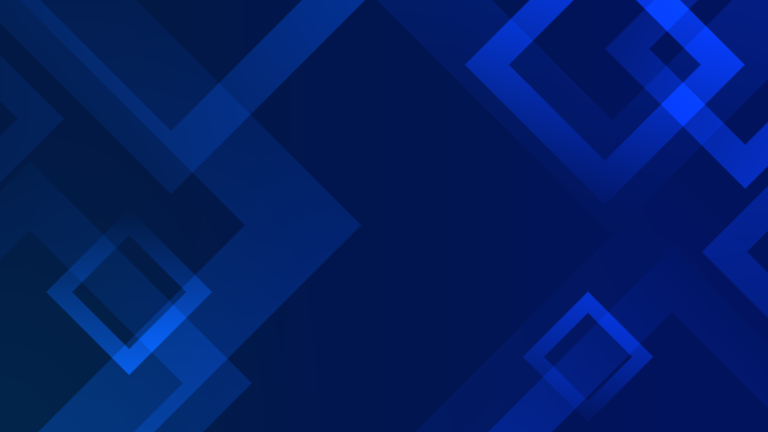
Reproduce this background procedurally as a WebGL 1 fragment shader.

```glsl
precision highp float;
// Translucent square frames, turned by 45 degrees, over a dark navy gradient.
// Each frame is a band of diamond (L1) distance whose light fades linearly
// along its own direction; the bands add up to brighter overlaps.

uniform vec2 u_resolution;

// Base gradient
const vec3 NAVY_LEFT   = vec3(0.008, 0.098, 0.270);
const vec3 NAVY_CENTER = vec3(0.004, 0.086, 0.310);
const vec3 NAVY_RIGHT  = vec3(0.006, 0.075, 0.365);
const vec3 TEAL_CORNER = vec3(0.000, 0.040, 0.020);

// Light added by the frames on each side
const vec3 AZURE  = vec3(0.020, 0.220, 0.560);
const vec3 COBALT = vec3(0.020, 0.165, 0.620);

const float EDGE_PIXELS = 1.4;

// Light of one frame: a diamond band between the radii inner and outer.
// The vector glow points to its bright side and sets how fast it fades.
float frame(vec2 p, vec2 center, float outer, float inner, vec2 glow) {
    vec2 d = p - center;
    float dist = abs(d.x) + abs(d.y);
    float soft = EDGE_PIXELS / u_resolution.y;
    float band = smoothstep(inner - soft, inner + soft, dist)
               * (1.0 - smoothstep(outer - soft, outer + soft, dist));
    return band * clamp(0.5 + 0.5 * dot(d, glow) / outer, 0.0, 1.0);
}

vec3 background(vec2 p) {
    vec3 color = mix(NAVY_LEFT, NAVY_CENTER, smoothstep(0.2, 0.9, p.x));
    color = mix(color, NAVY_RIGHT, smoothstep(0.8, 1.6, p.x));
    return color + TEAL_CORNER * (1.0 - smoothstep(0.0, 0.8, length(p)));
}

float leftFrames(vec2 p) {
    // Large chevron and the frame hanging from the top
    float light = 0.45 * frame(p, vec2(0.0, 0.479), 0.836, 0.567, vec2(0.0, -1.0));
    light += 0.60 * frame(p, vec2(0.396, 1.0), 0.449, 0.303, vec2(0.6, 0.5));
    // Frames cut by the left border
    light += 0.17 * frame(p, vec2(-0.116, 0.725), 0.264, 0.157, vec2(1.0, 0.0));
    light += 0.32 * frame(p, vec2(0.069, 0.113), 0.514, 0.354, vec2(0.8, -0.6));
    // Small bright frame
    light += 0.80 * frame(p, vec2(0.299, 0.324), 0.192, 0.132, vec2(0.0, -1.0));
    return light;
}

float rightFrames(vec2 p) {
    // Wide faint frame behind the interlocked pair
    float light = 0.40 * frame(p, vec2(1.417, 1.0), 0.544, 0.278, vec2(0.3, 0.9));
    light += 1.15 * frame(p, vec2(1.400, 0.850), 0.324, 0.222, vec2(0.25, 0.9));
    light += 0.95 * frame(p, vec2(1.725, 0.887), 0.324, 0.222, vec2(0.5, -0.3));
    // Frame cut by the right border
    light += 0.60 * frame(p, vec2(1.949, 0.417), 0.324, 0.220, vec2(0.0, 0.5));
    // Rising bands at the bottom, with a fainter outer one
    vec2 lowerLeft = vec2(-0.8, -0.7);
    light += 0.42 * frame(p, vec2(1.556, 0.0), 0.426, 0.278, lowerLeft);
    light += 0.12 * frame(p, vec2(1.556, 0.0), 0.595, 0.426, lowerLeft);
    // Small bright frame
    light += 0.75 * frame(p, vec2(1.361, 0.174), 0.151, 0.102, vec2(0.3, 0.9));
    return light;
}

void main() {
    vec2 p = gl_FragCoord.xy / u_resolution.y;
    vec3 color = background(p) + AZURE * leftFrames(p) + COBALT * rightFrames(p);
    gl_FragColor = vec4(min(color, 1.0), 1.0);
}
```
